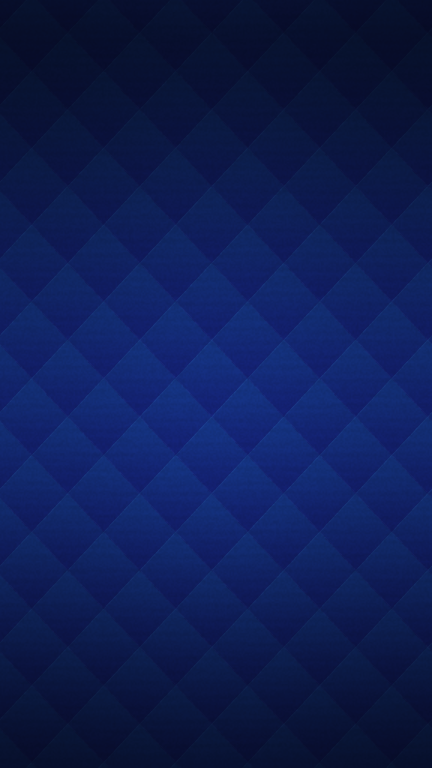
Write a WebGL 2 fragment shader that draws this pattern.

```glsl
#version 300 es
precision highp float;
// Quilted navy diamonds, each shaded from light top to dark tip, with fine grain and a soft vignette.
uniform vec2 u_resolution;
out vec4 fragColor;

const float TAU = 6.2831853;

float hash(vec2 p) {
  vec3 q = fract(vec3(p.xyx) * 0.1031);
  q += dot(q, q.yzx + 33.33);
  return fract((q.x + q.y) * q.z);
}

// Value noise that wraps over the given whole number of cells
float wrappedNoise(vec2 uv, vec2 cells) {
  vec2 p = uv * cells - 0.5, i = floor(p), f = fract(p);
  vec2 lo = mod(i, cells), hi = mod(i + 1.0, cells);
  return mix(mix(hash(lo), hash(vec2(hi.x, lo.y)), f.x),
             mix(hash(vec2(lo.x, hi.y)), hash(hi), f.x), f.y);
}

// Sawtooth with its falling edge smoothed over width w
vec2 smoothSaw(vec2 x, vec2 w) {
  vec2 f = fract(x + 0.5 * w);
  return min((f - 0.5 * w) / (1.0 - w), (1.0 - f) / w + 0.5) ;
}

void main() {
  vec2 uv = gl_FragCoord.xy / u_resolution;

  // Diagonal coordinates: seams lie on whole numbers
  vec2 p = uv * vec2(6.0, 10.0) - vec2(2.944, 5.573);
  vec2 diagonal = vec2(p.x + p.y, p.x - p.y);
  vec2 pixel = min(fwidth(diagonal), 0.4);

  // Height inside each diamond, 0 at the bottom tip and 1 at the top
  vec2 local = clamp(smoothSaw(diagonal, 0.6 * pixel), 0.0, 1.0);
  float height = 0.5 * (local.x - local.y + 1.0);
  vec3 color = mix(vec3(0.077, 0.128, 0.452), vec3(0.080, 0.202, 0.510),
                   smoothstep(0.0, 0.95, height));

  // Cloth grain and faint horizontal streaks
  float grain = wrappedNoise(uv, vec2(288.0, 512.0)) - 0.5;
  float sway = 0.6 * sin(TAU * (2.0 * uv.x + 3.0 * uv.y));
  float streaks = sin(TAU * 61.0 * uv.y + sway) + sin(TAU * 97.0 * uv.y - 2.0 * sway);
  color *= 1.0 + 0.10 * grain + 0.012 * streaks;

  // Hairline seams, broken up by the grain
  vec2 seamDistance = abs(fract(diagonal + 0.5) - 0.5);
  vec2 seam = 1.0 - smoothstep(vec2(0.0), 0.75 * pixel, seamDistance);
  color += vec3(0.022, 0.036, 0.034) * max(seam.x, seam.y) * (0.7 + 0.9 * grain);

  // Periodic vignette, brightest just below the middle
  float glow = 0.5 + 0.5 * cos(TAU * (uv.y - 0.46));
  float sides = 0.94 + 0.06 * cos(TAU * (uv.x - 0.5));
  color *= mix(0.38, 1.0, pow(glow, 0.8)) * sides;

  fragColor = vec4(color, 1.0);
}
```
